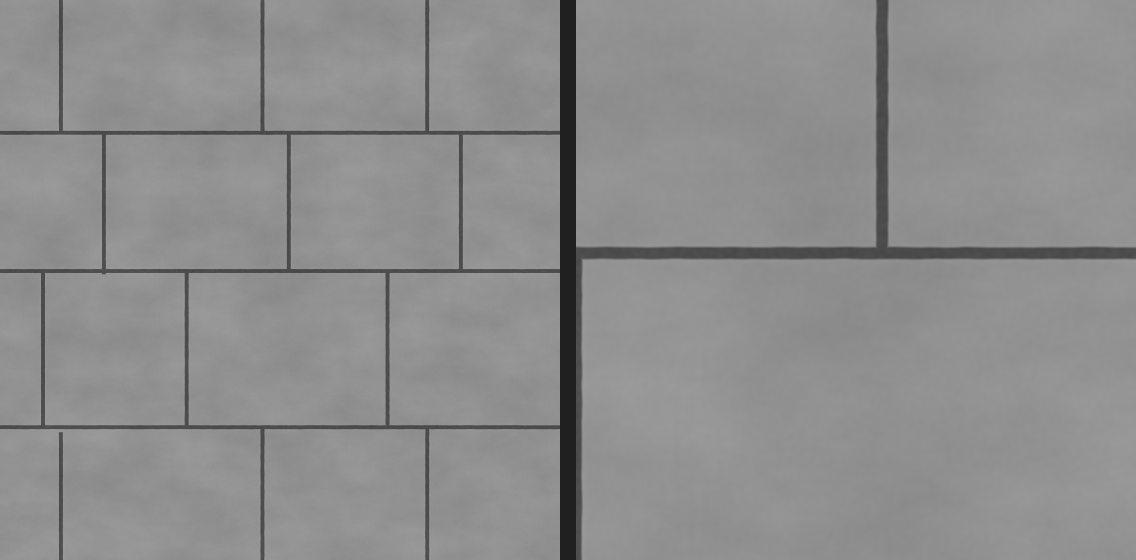
Left, the full canvas; right, a detail of the centre.
This texture is drawn by a three.js fragment shader. Its source:

```glsl
// Smooth grey stone slabs laid in three staggered courses that wrap at the edges.
// Joints come from box distances per course; the stone is clouded by
// tiling gradient noise, which also roughens the joint edges a little.

varying vec2 vUv;

vec2 gradientAt(vec2 cell, vec2 period) {
  cell = mod(cell, period);
  float angle = 6.2832 * fract(sin(dot(cell, vec2(127.1, 311.7))) * 43758.5);
  return vec2(cos(angle), sin(angle));
}

// Gradient noise that repeats after "period" cells
float gradientNoise(vec2 p, vec2 period) {
  vec2 i = floor(p), f = p - i;
  vec2 u = f * f * f * (f * (f * 6.0 - 15.0) + 10.0);
  vec2 e = vec2(1.0, 0.0);
  float a = dot(gradientAt(i, period), f);
  float b = dot(gradientAt(i + e.xy, period), f - e.xy);
  float c = dot(gradientAt(i + e.yx, period), f - e.yx);
  float d = dot(gradientAt(i + e.xx, period), f - e.xx);
  return mix(mix(a, b, u.x), mix(c, d, u.x), u.y);
}

float clouds(vec2 uv, vec2 period) {
  float sum = 0.0, amplitude = 1.0;
  for (int i = 0; i < 5; i++) {
    sum += amplitude * gradientNoise(uv * period, period);
    period *= 2.0;
    amplitude *= 0.62;
  }
  return sum;
}

// Shortest offset around the wrapped canvas
float wrapped(float d) {
  return abs(fract(d + 0.5) - 0.5);
}

float upright(vec2 p, float x, float middle, float halfHeight) {
  return max(wrapped(p.x - x), wrapped(p.y - middle) - halfHeight + 0.0035);
}

// Distance to the joints of one course; the first upright misses its end by "slip"
float course(vec2 p, float bottom, float top, vec3 xs, float slip) {
  float middle = 0.5 * (bottom + top), halfHeight = 0.5 * (top - bottom);
  float d = wrapped(p.y - bottom);
  d = min(d, upright(p, xs.x, middle - abs(slip), halfHeight + slip));
  d = min(d, upright(p, xs.y, middle, halfHeight));
  return min(d, upright(p, xs.z, middle, halfHeight));
}

void main() {
  // Joint layout, with slightly uneven edges
  vec2 p = vUv + 0.0005 * vec2(gradientNoise(vUv * 90.0, vec2(90.0)),
                               gradientNoise(vUv * 70.0, vec2(70.0)));
  float d = course(p, 0.763, 1.237, vec3(0.1087, 0.4687, 0.763), -0.0045);
  d = min(d, course(p, 0.516, 0.763, vec3(0.1855, 0.5156, 0.8229), 0.003));
  d = min(d, course(p, 0.237, 0.516, vec3(0.0768, 0.3333, 0.692), 0.0));

  // Cloudy stone with broad patches and a fine grain
  float mottling = clouds(vUv, vec2(7.0, 11.0));
  float grain = gradientNoise(vUv * 230.0, vec2(230.0));
  vec3 stone = vec3(0.57 + 0.035 * mottling + 0.008 * grain);
  stone += 0.012 * (1.0 - smoothstep(0.0035, 0.008, d));

  // Dark filling in the joints
  vec3 grout = vec3(0.30 + 0.02 * mottling + 0.025 * grain);
  vec3 color = mix(grout, stone, smoothstep(0.0025, 0.0045, d));
  gl_FragColor = vec4(color, 1.0);
}
```
